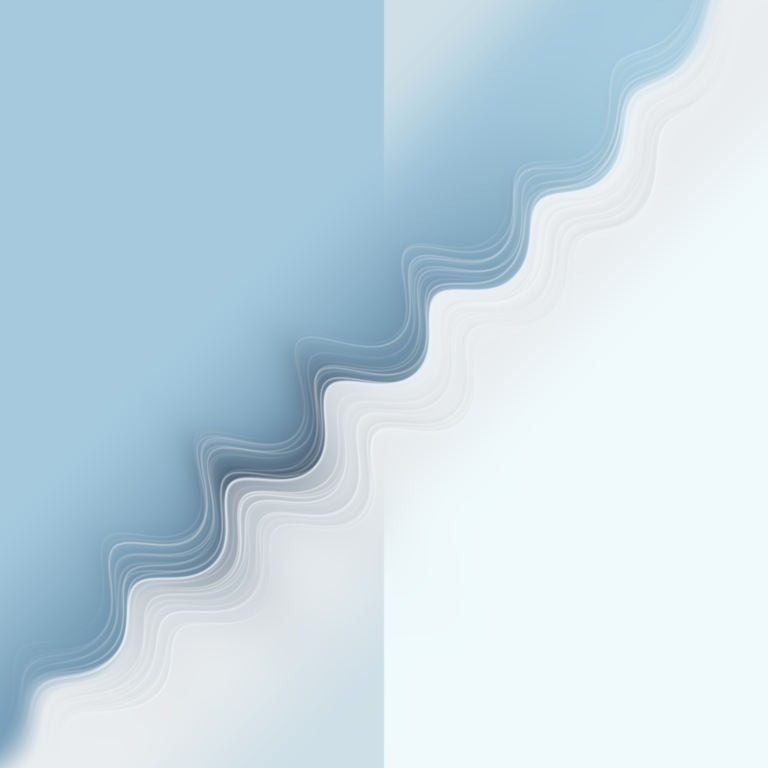
A WebGL 2 fragment shader for this background:

```glsl
#version 300 es
precision highp float;
// Silky diagonal wave strands dividing a misty blue field from a pale one.

#define STRANDS 34
#define PERIOD 0.1285
#define FIRST_CREST 0.078
#define SEAM_X 0.5
#define LINE_WIDTH 0.0014

uniform vec2 u_resolution;
out vec4 fragColor;

const vec3 SKY = vec3(0.65, 0.79, 0.87);
const vec3 MIST = vec3(0.81, 0.875, 0.905);
const vec3 STEEL = vec3(0.46, 0.615, 0.715);
const vec3 SLATE = vec3(0.36, 0.47, 0.56);
const vec3 DEEP = vec3(0.24, 0.30, 0.37);
const vec3 GREY = vec3(0.49, 0.55, 0.61);
const vec3 PEARL = vec3(0.915, 0.93, 0.94);
const vec3 ICE = vec3(0.94, 0.98, 0.99);
const vec3 GLINT = vec3(0.95, 0.97, 0.985);

float hash(float n) {
    return fract(sin(n * 127.1 + 3.7) * 43758.5453);
}

float bell(float x, float middle, float width) {
    float k = (x - middle) / width;
    return exp(-k * k);
}

// Height of a strand across the diagonal, at position t along it
float strand(float t, float offset, float seed) {
    float swell = bell(t, 0.43, 0.36);
    float rise = max(offset, 0.0);
    float amplitude = 0.015 + 0.03 * swell + 0.16 * rise * swell;
    float phase = 6.28318 * (t - FIRST_CREST - 0.12 * rise) / PERIOD;
    phase += 0.25 * sin(phase);
    float mean = 0.026 - 0.022 * smoothstep(0.4, 0.65, t) + 0.06 * smoothstep(0.75, 1.0, t);
    float wobble = 0.008 * sin(t * 13.0 + seed * 6.28) + 0.003 * sin(t * 37.0 + seed * 17.0);
    return mean + offset * mix(0.45, 1.0, swell) + amplitude * cos(phase)
        + wobble * step(0.001, seed);
}

// Upper blue field, darkest against the central wave
vec3 upperField(float t, float v, float w, float right) {
    vec3 far = mix(SKY, MIST, right * smoothstep(0.2, 0.43, v));
    vec3 near = mix(STEEL, vec3(0.66, 0.81, 0.88), smoothstep(0.55, 0.9, t));
    vec3 color = mix(near, far, smoothstep(-0.02, 0.34, v));
    color = mix(color, SLATE, 0.75 * bell(w, 0.0, 0.085) * bell(t, 0.38, 0.2));
    return mix(color, DEEP, 0.9 * exp(-max(w, 0.0) / 0.045) * bell(t, 0.385, 0.10));
}

// Lower pale field, with a grey shadow along the wave
vec3 lowerField(float t, float v, float w, float right) {
    vec3 leftTone = mix(PEARL, MIST, smoothstep(0.12, 0.4, -v));
    vec3 rightTone = mix(PEARL, ICE, smoothstep(0.08, 0.27, -v));
    vec3 color = mix(leftTone, rightTone, right);
    float shadow = exp(min(w, 0.0) / 0.075) * bell(t, 0.31, 0.13);
    return mix(color, GREY, 0.92 * shadow);
}

void main() {
    vec2 p = gl_FragCoord.xy / u_resolution;
    float pixel = 1.0 / min(u_resolution.x, u_resolution.y);
    float t = 0.5 * (p.x + p.y);
    float v = p.y - p.x;
    float w = v - strand(t, 0.0, 0.0);
    float right = smoothstep(SEAM_X - pixel, SEAM_X + pixel, p.x);

    // Edge between the fields, crisp in the middle and soft at the ends
    float softness = 0.004 + 0.04 * (1.0 - smoothstep(0.02, 0.18, t))
        + 0.022 * smoothstep(0.72, 0.95, t);
    float side = smoothstep(-softness, softness, w);
    vec3 color = mix(lowerField(t, v, w, right), upperField(t, v, w, right), side);

    // Fine strands, each with a faint sheen below and shade above
    float ends = smoothstep(0.02, 0.16, t) * (1.0 - 0.6 * smoothstep(0.75, 1.0, t));
    for (int i = 0; i < STRANDS; i++) {
        float id = float(i);
        float seed = 0.01 + 0.99 * hash(id);
        float offset = mix(0.10, -0.135, (id + hash(id + 50.0)) / float(STRANDS));
        float height = strand(t, offset, seed);
        float slope = (strand(t + 0.001, offset, seed) - height) / 0.001;
        float d = (v - height) / sqrt(2.0 + 0.5 * slope * slope);
        float fade = 0.5 + 0.5 * sin(t * 19.0 + seed * 40.0);
        float strength = ends * mix(0.12, 0.6, hash(id + 90.0)) * fade;
        strength *= mix(1.0, 0.55, smoothstep(0.0, 0.06, offset));
        float sheen = exp(-abs(d) / 0.009) * smoothstep(-pixel, pixel, -d);
        float shade = exp(-abs(d) / 0.006) * smoothstep(-pixel, pixel, d);
        color = mix(color, GLINT, 0.22 * strength * sheen);
        color *= 1.0 - 0.07 * strength * shade;
        color = mix(color, GLINT, strength * bell(d, 0.0, max(LINE_WIDTH, 0.7 * pixel)));
    }

    // Bright rim along the main wave
    float mainSlope = (strand(t + 0.001, 0.0, 0.0) - strand(t, 0.0, 0.0)) / 0.001;
    float rim = w / sqrt(2.0 + 0.5 * mainSlope * mainSlope);
    color = mix(color, GLINT, 0.75 * ends * bell(rim, 0.0, 0.0019));
    color = mix(color, GLINT, 0.45 * smoothstep(0.42, 0.6, t) * ends * bell(rim, -0.008, 0.012));

    fragColor = vec4(color, 1.0);
}
```
